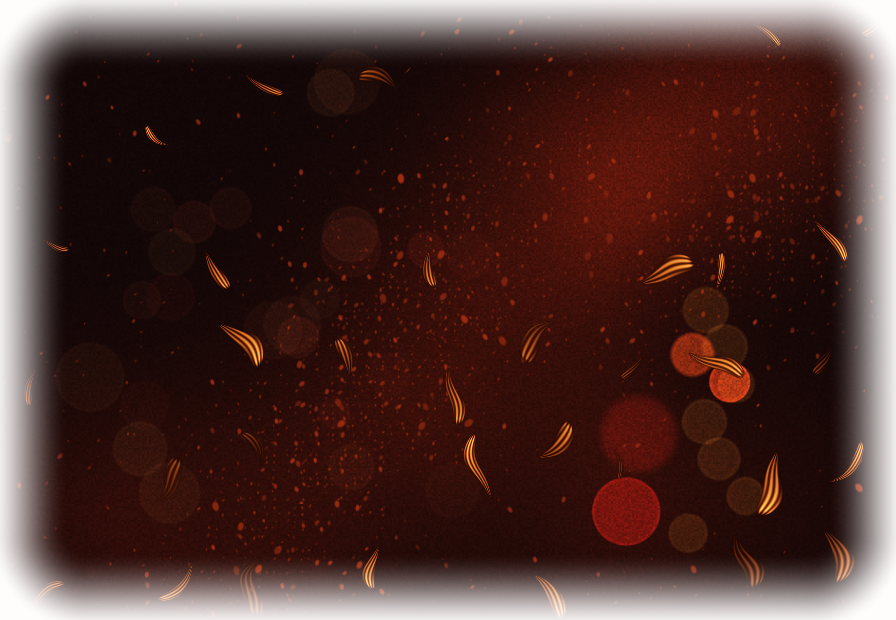
Write a WebGL 1 fragment shader that draws this background.

```glsl
precision highp float;
// Drifting embers, curled flames and soft light discs on dark red, inside a pale blurred frame.

uniform vec2 u_resolution;

const vec3 NIGHT = vec3(0.075, 0.027, 0.026);
const vec3 GLOW = vec3(0.215, 0.043, 0.012);
const vec3 EMBER = vec3(0.62, 0.17, 0.06);
const vec3 FRAME = vec3(1.0, 0.99, 0.99);

vec3 hash3(vec2 p) {
  vec3 h = fract(p.xyx * vec3(0.1031, 0.1030, 0.0973));
  h += dot(h, h.yxz + 33.33);
  return fract((h.xxy + h.yzz) * h.zyx);
}

float noise(vec2 p) {
  vec2 cell = floor(p), f = fract(p);
  f = f * f * (3.0 - 2.0 * f);
  float low = mix(hash3(cell).x, hash3(cell + vec2(1.0, 0.0)).x, f.x);
  float high = mix(hash3(cell + vec2(0.0, 1.0)).x, hash3(cell + 1.0).x, f.x);
  return mix(low, high, f.y);
}

vec2 rotate(vec2 p, float angle) {
  float c = cos(angle), s = sin(angle);
  return vec2(c * p.x + s * p.y, c * p.y - s * p.x);
}

// Gaussian spot, stretched by size and turned by angle
float spot(vec2 p, vec2 center, vec2 size, float angle) {
  vec2 q = rotate(p - center, angle) / size;
  return exp(-dot(q, q));
}

float roundedBox(vec2 p, vec2 halfSize, float radius) {
  vec2 q = abs(p) - halfSize + radius;
  return length(max(q, 0.0)) + min(max(q.x, q.y), 0.0) - radius;
}

// Translucent disc with a slightly brighter rim
float disc(vec2 p, vec2 center, float radius, float blur) {
  float d = length(p - center) - radius;
  float rim = smoothstep(-0.008, 0.0, d);
  return (0.8 + 0.3 * rim) * smoothstep(blur, -blur, d);
}

vec3 backdrop(vec2 p) {
  float glow = spot(p, vec2(1.10, 0.77), vec2(0.34, 0.19), 0.5);
  glow += 0.62 * spot(p, vec2(0.76, 0.46), vec2(0.48, 0.21), 0.85);
  glow += 0.50 * spot(p, vec2(1.02, 0.20), vec2(0.28, 0.20), 0.0);
  glow += 0.45 * spot(p, vec2(0.25, 0.17), vec2(0.28, 0.20), 0.0);
  glow *= 0.8 + 0.4 * noise(p * 6.0);
  return NIGHT + GLOW * glow;
}

vec3 lightDiscs(vec2 p, float px) {
  vec3 light = vec3(0.0);
  // Faint cloud on the left
  for (int i = 0; i < 24; i++) {
    vec3 h = hash3(vec2(float(i), 7.0));
    vec3 k = hash3(vec2(float(i), 19.0));
    vec2 center = vec2(0.12 + 0.65 * h.x, 0.18 + 0.74 * h.y);
    vec3 tint = mix(vec3(0.075, 0.012, 0.01), vec3(0.055, 0.04, 0.018), k.x);
    light += tint * (0.4 + 0.6 * k.y) * disc(p, center, mix(0.025, 0.056, h.z), px + 0.001);
  }
  // Olive column on the right
  for (int i = 0; i < 7; i++) {
    vec3 h = hash3(vec2(float(i), 31.0));
    vec2 center = vec2(1.11 + 0.10 * h.x, 0.14 + 0.06 * float(i));
    light += vec3(0.13, 0.075, 0.02) * disc(p, center, 0.028 + 0.014 * h.y, px + 0.001);
  }
  // Warm accents
  light += vec3(0.36, 0.035, 0.025) * disc(p, vec2(1.01, 0.175), 0.055, px);
  light += vec3(0.20, 0.025, 0.015) * disc(p, vec2(1.03, 0.30), 0.058, 0.014);
  light += vec3(0.52, 0.15, 0.04) * disc(p, vec2(1.117, 0.428), 0.034, 0.005);
  light += vec3(0.62, 0.16, 0.05) * disc(p, vec2(1.177, 0.384), 0.033, px);
  return light;
}

// One layer of small oval sparks, one per grid cell
float sparks(vec2 p, float scale, float seed, float density, float px) {
  vec2 grid = p * scale;
  vec2 cell = floor(grid);
  vec3 h = hash3(cell + seed), k = hash3(cell + seed + 57.0);
  vec2 q = rotate(fract(grid) - 0.3 - 0.4 * h.xy, 0.6 + 1.6 * k.x);
  float d = length(q * vec2(1.0, 1.5)) - mix(0.08, 0.23, k.y);
  float soft = px * scale + 0.03;
  return step(h.z, density) * (0.35 + 0.65 * k.z) * smoothstep(soft, -soft, d);
}

// Tapered curl of glowing strands along the local x axis; returns heat
float flame(vec2 p, float halfLength, float thickness, float bend, float sway, float px) {
  vec2 q = p / halfLength;
  float y = q.y - bend * (q.x * q.x - 0.4) - sway * sin(3.5 * q.x);
  float width = thickness * max(1.0 - q.x, 0.0) * sqrt(max(1.0 + q.x, 0.0)) + 0.001;
  float soft = px / halfLength + 0.25 * width;
  float body = smoothstep(width + soft, width - soft, abs(y));
  float ends = smoothstep(1.0, 0.75, abs(q.x));
  float strands = 0.66 + 0.34 * sin(9.0 * y / width + 4.0 * q.x);
  return body * ends * strands * (0.75 - 0.35 * q.x);
}

vec3 flameColor(float heat) {
  vec3 color = mix(vec3(0.5, 0.09, 0.02), vec3(1.0, 0.46, 0.10), min(heat, 1.0));
  return color * min(heat * 1.6, 1.0) + vec3(0.0, 0.32, 0.22) * heat * heat * heat;
}

void main() {
  float px = 1.0 / u_resolution.y;
  vec2 p = gl_FragCoord.xy * px;
  vec2 size = vec2(u_resolution.x * px, 1.0);
  vec3 color = backdrop(p) + lightDiscs(p, px);
  color *= 0.87 + 0.26 * hash3(floor(p * 354.0)).x;

  float swarm = 0.60 * spot(p, vec2(0.62, 0.42), vec2(0.38, 0.13), 0.95);
  swarm += 0.50 * spot(p, vec2(1.22, 0.66), vec2(0.20, 0.14), 0.6) + 0.03;
  float ember = sparks(p, 30.0, 3.0, swarm * 0.7, px);
  ember = max(ember, sparks(p, 48.0, 41.0, swarm, px));
  ember = max(ember, 0.7 * sparks(p, 85.0, 83.0, swarm, px));
  color = mix(color, EMBER, ember);

  // Flames on a jittered grid, thicker and more frequent low down
  float heat = 0.0;
  for (int i = 0; i < 54; i++) {
    float id = float(i);
    vec2 cell = vec2(mod(id, 9.0), floor(id / 9.0));
    vec3 h = hash3(cell + 11.0), k = hash3(cell + 73.0), m = hash3(cell + 131.0);
    vec2 center = (cell + 0.15 + 0.7 * h.xy) / vec2(9.0, 6.0);
    float low = 1.0 - center.y;
    float chance = 0.30 + 0.65 * low * low + 0.35 * smoothstep(0.6, 0.9, center.x);
    float halfLength = mix(0.024, 0.046, k.x) * (1.0 + 0.7 * low * low * m.z);
    vec2 q = rotate(p - center * size, 0.4 + 2.4 * h.z + 3.14 * step(0.5, m.x));
    float curl = flame(q, halfLength, mix(0.12, 0.30, k.y), 0.9 * (m.y - 0.5), 0.22 * low * (k.x - 0.3), px);
    heat = max(heat, step(k.z, chance) * mix(0.4, 1.1, m.z) * curl);
  }
  color = mix(color, flameColor(heat), smoothstep(0.0, 0.35, heat));

  float edge = roundedBox(p - 0.5 * size, 0.5 * size, 0.14);
  color = mix(color, FRAME, smoothstep(-0.11, 0.02, edge));
  gl_FragColor = vec4(color, 1.0);
}
```
